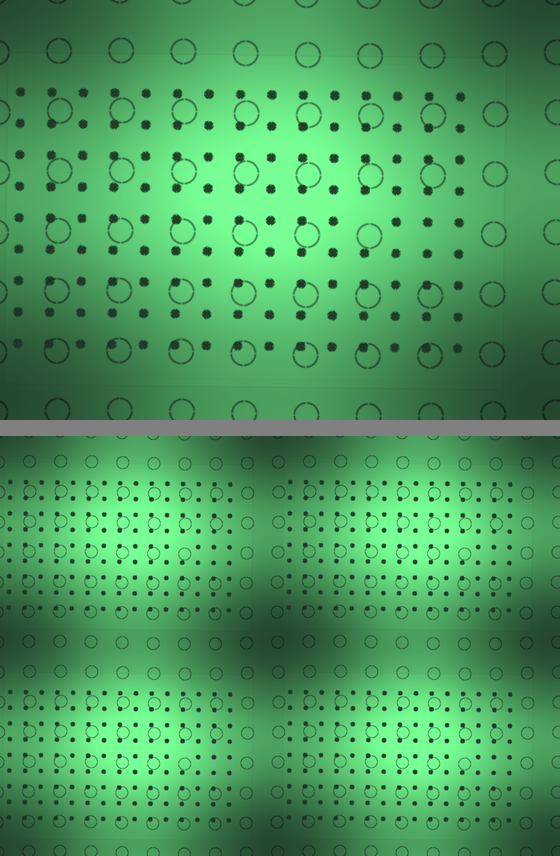
Top: one tile. Bottom: repeated 2 by 2.
A WebGL 1 fragment shader for this pattern:

```glsl
precision highp float;
// A softly lit green sheet with a wrapping 9 x 7 grid of broken rings, overlaid
// by a slightly tilted clear plate carrying a 15 x 9 patch of notched dots.
// Distance functions draw the marks; periodic light and noise keep it seamless.

uniform vec2 u_resolution;

#define SIZE vec2(4.0, 3.0)           // extent of one tile
#define RING_COUNT vec2(9.0, 7.0)
#define RING_OFFSET vec2(-0.028, 0.048)
#define RING_RADIUS 0.0865
#define RING_WIDTH 0.0125
#define RING_DARKNESS 0.50
#define DOT_CENTER vec2(1.708, 1.427)
#define DOT_PITCH 0.2245
#define DOT_RADIUS 0.034
#define DOT_TILT 0.0115
#define LIGHT_CENTER vec2(0.485, 0.54)
#define MOTTLE 0.025

const float TAU = 6.2831853;

float hash(vec2 p) {
  vec3 v = fract(p.xyx * vec3(0.1031, 0.1030, 0.0973));
  v += dot(v, v.yzx + 33.33);
  return fract((v.x + v.y) * v.z);
}

// Contribution of one lattice corner, wrapped to the period.
float corner(vec2 cell, vec2 offset, vec2 period) {
  float angle = TAU * hash(mod(cell, period));
  return dot(vec2(cos(angle), sin(angle)), offset);
}

float gradientNoise(vec2 p, vec2 period) {
  vec2 i = floor(p), f = fract(p);
  vec2 w = f * f * f * (f * (f * 6.0 - 15.0) + 10.0);
  vec2 e = vec2(1.0, 0.0);
  float low = mix(corner(i, f, period), corner(i + e, f - e, period), w.x);
  float high = mix(corner(i + e.yx, f - e.yx, period),
                   corner(i + 1.0, f - 1.0, period), w.x);
  return mix(low, high, w.y);
}

float fill(float d, float soft) {
  return 1.0 - smoothstep(-soft, soft, d);
}

float boxDistance(vec2 p, vec2 halfSize) {
  vec2 d = abs(p) - halfSize;
  return length(max(d, 0.0)) + min(max(d.x, d.y), 0.0);
}

// Brightness falls off from one centre and repeats with the tile.
float illumination(vec2 uv) {
  vec2 s = sin(0.5 * TAU * (uv - LIGHT_CENTER));
  float fall = dot(s, s);
  return min(1.04 - 0.44 * fall + 0.03 * fall * fall, 1.0);
}

float ringMask(vec2 q, float soft) {
  vec2 pitch = SIZE / RING_COUNT;
  vec2 id = floor((q - RING_OFFSET) / pitch + 0.5);
  vec2 p = q - RING_OFFSET - id * pitch;
  // Gentle periodic drift of whole rings, never of their outline.
  vec2 wave = sin(TAU * (id.yx - vec2(3.0, 4.0)) / RING_COUNT.yx);
  p -= wave * vec2(0.012, -0.020);
  float band = fill(abs(length(p) - RING_RADIUS) - 0.5 * RING_WIDTH, soft);
  float gap = fill(min(abs(p.x), abs(p.y)) - 0.005, soft);
  float missing = step(length(id - vec2(7.0, 3.0)), 0.5);
  return band * (1.0 - 0.8 * gap) * (1.0 - missing);
}

float dotMask(vec2 p, float ragged, float soft) {
  vec2 id = floor(p / DOT_PITCH + 0.5);
  vec2 inside = step(abs(id), vec2(7.5, 4.5));
  float missing = step(length(id - vec2(4.0, 0.0)), 0.5);
  p -= id * DOT_PITCH;
  float radius = DOT_RADIUS * (0.97 + 0.06 * hash(id + 20.0));
  float disc = fill(length(p) - radius + 0.005 * ragged, soft);
  // Short slits cut into the rim on each axis.
  vec2 a = abs(p);
  float slit = fill(min(a.x, a.y) - 0.003, soft);
  slit *= smoothstep(0.62, 0.80, max(a.x, a.y) / radius);
  return disc * (1.0 - 0.65 * slit) * inside.x * inside.y * (1.0 - missing);
}

// Faint lift inside the plate, with a dark rim and a fainter inner line.
float plateShade(vec2 p, float soft) {
  float d = boxDistance(p - vec2(0.115, -0.005), vec2(1.78, 1.185));
  float rim = fill(abs(d) - 0.004, soft);
  float inner = fill(abs(d + 0.055) - 0.003, soft);
  return 1.0 + 0.025 * fill(d, soft) - 0.06 * rim - 0.025 * inner;
}

void main() {
  vec2 uv = gl_FragCoord.xy / u_resolution;
  vec2 q = uv * SIZE;
  float soft = max(SIZE.x / u_resolution.x, 0.004);

  // Tilted frame shared by plate and dots.
  vec2 d = q - DOT_CENTER;
  vec2 plate = vec2(d.x - DOT_TILT * d.y, d.y + DOT_TILT * d.x);

  // Cloudy tone and fine irregularity of the dot edges.
  float cloud = gradientNoise(uv * vec2(8.0, 6.0), vec2(8.0, 6.0));
  float ragged = gradientNoise(uv * vec2(192.0, 144.0), vec2(192.0, 144.0));

  float light = illumination(uv);
  float tone = light * (1.0 + MOTTLE * cloud) * plateShade(plate, soft);
  float ring = ringMask(q, soft);
  tone *= 1.0 - RING_DARKNESS * ring;
  float ink = (0.18 + 0.08 * light) * (1.0 - 0.12 * ring);
  tone = mix(tone, ink, dotMask(plate, ragged, soft));

  vec3 color = vec3(0.02, 0.0, 0.03) + tone * vec3(0.44, 1.0, 0.545);
  gl_FragColor = vec4(color, 1.0);
}
```
